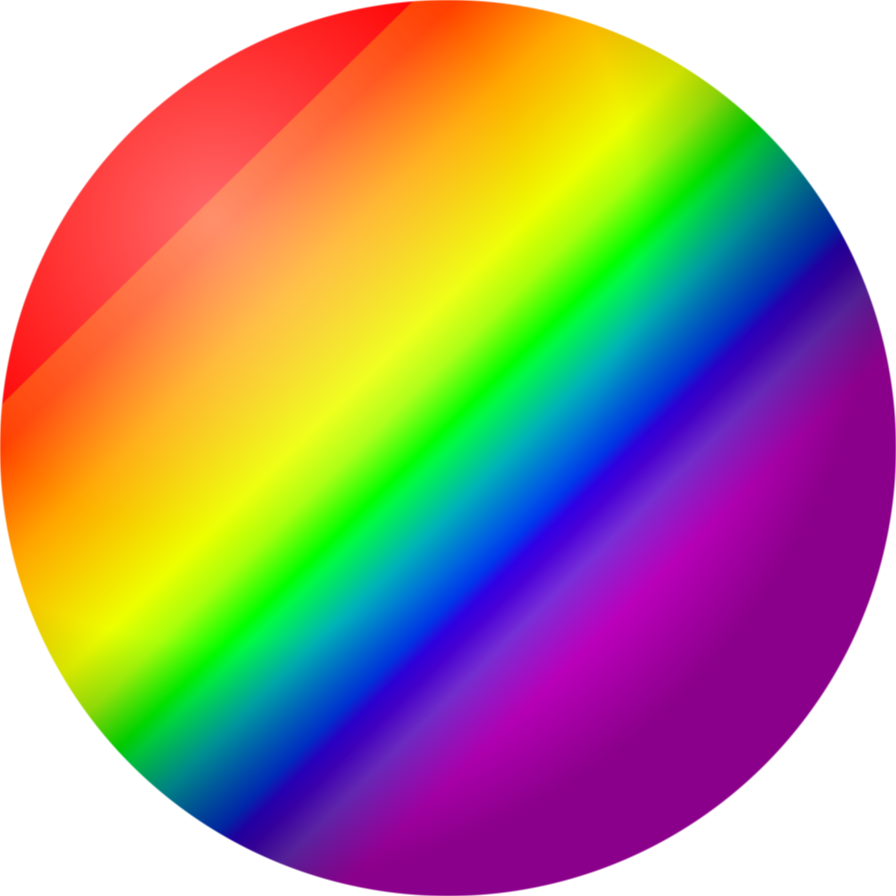
Reproduce this background procedurally as a three.js fragment shader.

```glsl
varying vec2 vUv;

#define DISC_RADIUS 0.5
#define EDGE_SOFTNESS 0.0015
#define BAND_NORMAL vec2(0.700, -0.714)
#define LIGHT_POS vec2(0.240, 0.753)
#define LIGHT_RADIUS 0.35
#define LIGHT_STRENGTH 0.42
#define SHADE_START 0.47
#define SHADE_END 0.742
#define SHADE_FLOOR 0.545

float ramp(float from, float to, float x) {
  return clamp((x - from) / (to - from), 0.0, 1.0);
}

// Diagonal spectrum, s is the signed distance from the centre line
vec3 spectrum(float s) {
  const vec3 red = vec3(1.0, 0.0, 0.0);
  const vec3 vermilion = vec3(1.0, 0.25, 0.0);
  const vec3 orange = vec3(1.0, 0.65, 0.0);
  const vec3 yellow = vec3(0.93, 1.0, 0.0);
  const vec3 lime = vec3(0.66, 1.0, 0.04);
  const vec3 green = vec3(0.0, 1.0, 0.0);
  const vec3 spring = vec3(0.0, 0.98, 0.27);
  const vec3 teal = vec3(0.0, 0.70, 0.72);
  const vec3 azure = vec3(0.0, 0.22, 0.96);
  const vec3 blue = vec3(0.20, 0.0, 0.96);
  const vec3 indigo = vec3(0.32, 0.0, 0.94);
  const vec3 violet = vec3(0.56, 0.22, 1.0);
  const vec3 magenta = vec3(1.0, 0.0, 1.0);

  vec3 c = mix(red, vermilion, ramp(-0.3845, -0.3825, s));
  c = mix(c, orange, ramp(-0.350, -0.250, s));
  c = mix(c, yellow, ramp(-0.250, -0.120, s));
  c = mix(c, lime, ramp(-0.120, -0.070, s));
  c = mix(c, green, ramp(-0.070, -0.018, s));
  c = mix(c, spring, ramp(-0.018, 0.000, s));
  c = mix(c, teal, ramp(0.000, 0.053, s));
  c = mix(c, azure, ramp(0.053, 0.126, s));
  c = mix(c, blue, ramp(0.126, 0.144, s));
  c = mix(c, indigo, ramp(0.144, 0.165, s));
  c = mix(c, violet, ramp(0.165, 0.200, s));
  return mix(c, magenta, ramp(0.200, 0.268, s));
}

void main() {
  vec2 p = vUv - 0.5;
  vec3 color = spectrum(dot(p, BAND_NORMAL));

  // White glow at the light, darkening far from it
  float lightDist = distance(vUv, LIGHT_POS);
  float glow = LIGHT_STRENGTH * (1.0 - ramp(0.0, LIGHT_RADIUS, lightDist));
  color = mix(color, vec3(1.0), glow);
  color *= mix(1.0, SHADE_FLOOR, ramp(SHADE_START, SHADE_END, lightDist));

  // Disc on white
  float outside = smoothstep(-EDGE_SOFTNESS, EDGE_SOFTNESS, length(p) - DISC_RADIUS);
  gl_FragColor = vec4(mix(color, vec3(1.0), outside), 1.0);
}
```
